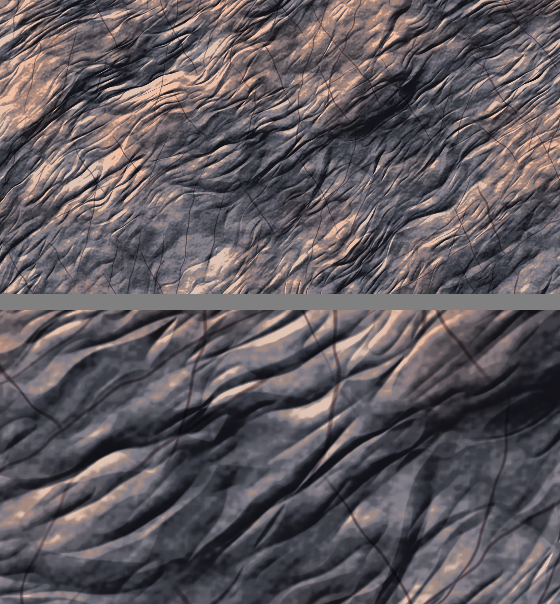
Top: the whole. Bottom: its middle third, enlarged.
Reproduce this texture procedurally as a Shadertoy shader.

```glsl
// Weathered rock face with diagonal furrows, lit by low warm light.
// A height field of stretched, warped noise is shaded by its slope towards
// the light; the shade is then spread evenly over a cool-to-warm ramp.

float hash(vec2 p) {
    vec3 q = fract(p.xyx * vec3(0.1031, 0.1030, 0.0973));
    q += dot(q, q.yzx + 33.33);
    return fract((q.x + q.y) * q.z);
}

float noise(vec2 p) {
    vec2 i = floor(p), f = fract(p);
    f = f * f * f * (f * (f * 6.0 - 15.0) + 10.0);
    return mix(mix(hash(i), hash(i + vec2(1, 0)), f.x),
               mix(hash(i + vec2(0, 1)), hash(i + vec2(1, 1)), f.x), f.y);
}

// Rounded ridges separated by sharp valleys
float billow(vec2 p) {
    float n = 2.0 * noise(p) - 1.0;
    return sqrt(n * n + 0.0006);
}

// Two sets of valleys meeting at a shallow angle leave pointed blades
float blades(vec2 q, vec2 scale) {
    vec2 left = vec2(q.x, q.y + 0.16 * q.x);
    vec2 right = vec2(q.x, q.y - 0.22 * q.x);
    return min(billow(left * scale), billow(right * scale * 0.9 + 37.0) + 0.08);
}

// Coordinates along (x) and across (y) the furrows, bent and warped
vec2 furrowSpace(vec2 p) {
    vec2 q = vec2(dot(p, vec2(0.74, 0.67)), dot(p, vec2(-0.67, 0.74)));
    q.y += 0.18 * (p.y - 0.5) * (p.y - 0.5);
    q.y += 0.12 * noise(q * vec2(1.8, 2.0) + 11.0);
    q.y += 0.040 * noise(q * vec2(6.0, 7.0) + 27.0);
    q.y += 0.012 * noise(q * vec2(19.0, 18.0) + 5.0);
    return q + 20.0;
}

// x: height, y: openness (low in crevices), z: broad crest height
vec3 rock(vec2 p) {
    vec2 q = furrowSpace(p);
    float roughness = 0.6 + 0.8 * noise(q * vec2(4.0, 7.0) + 90.0);
    float crest = noise(q * vec2(2.2, 6.0));
    float furrow = blades(q, vec2(3.6, 12.0));
    float rib = blades(q + 5.0, vec2(7.5, 25.0));
    float scratch = billow(q * vec2(18.0, 52.0));
    float bumps = 0.020 * noise(p * 15.0 + 70.0) + 0.009 * noise(p * 36.0 + 20.0);
    float grain = 0.0018 * noise(p * 70.0 + 9.0) + 0.0016 * noise(p * 140.0);
    float height = 0.10 * crest + 0.038 * furrow + bumps + grain
                 + roughness * (0.019 * rib + 0.007 * scratch);
    return vec3(height, 0.45 * furrow + 0.35 * rib + 0.2 * scratch, crest);
}

// Hairline fractures: one per strip, present along parts of its length
float fracture(vec2 p, vec2 axis, float seed) {
    vec2 q = vec2(dot(p, axis.yx * vec2(1, -1)), dot(p, axis)) + 10.0 + seed;
    float x = q.x * 10.0 + 0.7 * noise(q * 4.0) + 0.12 * noise(q * 25.0);
    float strip = floor(x);
    float line = abs(fract(x) - 0.2 - 0.6 * hash(vec2(strip, seed))) / 10.0;
    float present = smoothstep(0.5, 0.75, noise(vec2(strip * 7.0, q.y * 5.0)));
    return present * (1.0 - smoothstep(0.0005, 0.0032, line));
}

// Ramp from crevice black through slate to sunlit peach
vec3 ramp(float t) {
    vec3 c = mix(vec3(0.07, 0.07, 0.09), vec3(0.24, 0.24, 0.27), smoothstep(0.0, 0.23, t));
    c = mix(c, vec3(0.37, 0.36, 0.39), smoothstep(0.23, 0.48, t));
    c = mix(c, vec3(0.52, 0.49, 0.52), smoothstep(0.48, 0.72, t));
    c = mix(c, vec3(0.64, 0.54, 0.50), smoothstep(0.72, 0.84, t));
    return mix(c, vec3(0.90, 0.77, 0.69), smoothstep(0.84, 0.95, t));
}

void mainImage(out vec4 fragColor, in vec2 fragCoord) {
    vec2 p = fragCoord / iResolution.y;
    vec3 here = rock(p);

    // Slope towards the light at the upper left
    vec2 toLight = 0.003 * normalize(vec2(-0.45, 0.89));
    float slope = (rock(p - 0.5 * toLight).x - rock(p + 0.5 * toLight).x) / 0.003;

    // Shade in standard deviations, then as an even share from 0 to 1
    float shade = 0.12 + 1.1 * slope + 2.2 * (here.y - 0.29) + 1.4 * (here.z - 0.5);
    shade += 1.0 * (noise(p * 3.0 + 50.0) - 0.5) + 0.35 * (noise(p * 170.0) - 0.5);
    float tone = 1.0 / (1.0 + exp(-1.7 * shade));
    vec3 color = ramp(tone);

    // Warm stains near the crests and upper edge, cool stone elsewhere
    float warmth = 0.6 * here.z + 0.7 * noise(p * 7.0 + 30.0) + 0.3 * (p.y - 0.5);
    warmth = smoothstep(0.4, 1.0, warmth);
    color *= mix(vec3(0.97, 1.0, 1.03), vec3(1.05, 0.98, 0.94), warmth);

    // Fractures in three directions
    float cracks = max(fracture(p, vec2(0.26, 0.97), 0.0),
                   max(fracture(p, vec2(-0.50, 0.87), 13.0),
                       fracture(p, vec2(0.80, 0.60), 29.0)));
    color *= 1.0 - cracks * vec3(0.36, 0.42, 0.40);
    fragColor = vec4(clamp(color, 0.0, 1.0), 1.0);
}
```
